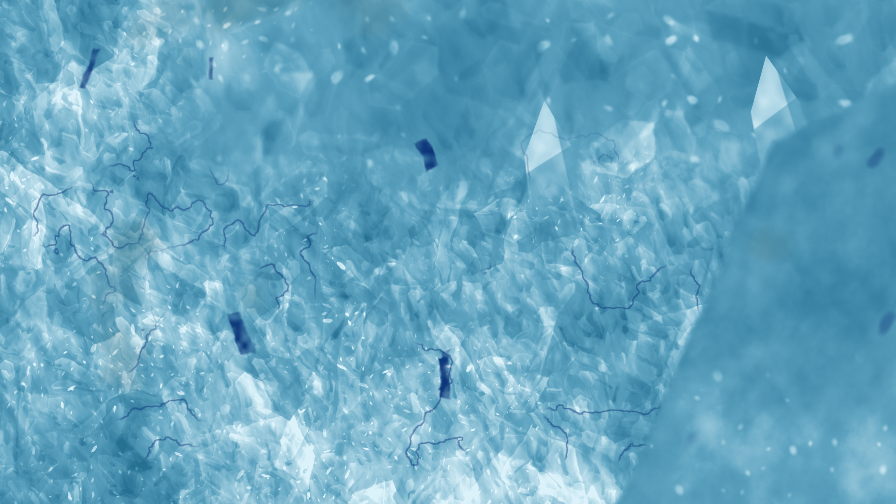
This texture is drawn by a Shadertoy shader. Its source:

```glsl
// Pale blue crystal cluster: translucent shards, glints, dark threads and a soft slab on the right.

vec3 hash3(vec2 p) {
    vec3 q = fract(p.xyx * vec3(.1031, .1030, .0973));
    q += dot(q, q.yxz + 33.33);
    return fract((q.xxy + q.yzz) * q.zyx);
}

float noise(vec2 p) {
    vec2 i = floor(p), f = fract(p);
    f = f * f * (3. - 2. * f);
    return mix(mix(hash3(i).x, hash3(i + vec2(1, 0)).x, f.x),
               mix(hash3(i + vec2(0, 1)).x, hash3(i + 1.).x, f.x), f.y);
}

float fbm(vec2 p) {
    float sum = 0., amp = .5;
    for (int i = 0; i < 5; i++) {
        sum += amp * noise(p);
        p = mat2(1.6, 1.2, -1.2, 1.6) * p + 7.3;
        amp *= .5;
    }
    return sum;
}

// Positive angles lean the local y axis to the left.
vec2 lean(vec2 p, float angle) {
    float c = cos(angle), s = sin(angle);
    return vec2(c * p.x + s * p.y, c * p.y - s * p.x);
}

// Pointed bar
float shardDistance(vec2 q, vec2 size) {
    return max(abs(q.x) - size.x, abs(q.y) + .8 * abs(q.x) - size.y);
}

// Overlapping two-sided shards, as a signed tone
float shards(vec2 uv, float scale, float blur) {
    vec2 p = uv * scale, cell = floor(p);
    float tone = 0., edge = blur * scale;
    for (int j = -1; j <= 1; j++)
    for (int i = -1; i <= 1; i++) {
        vec2 id = cell + vec2(i, j);
        vec3 a = hash3(id + scale * 9.), b = hash3(id + scale * 9. + 71.);
        vec2 q = lean(p - id - a.xy, (a.z - .5) * 2.4 + .25);
        vec2 size = vec2(.08 + .28 * b.x, .3 + .6 * b.y);
        float d = shardDistance(q, size);
        float side = smoothstep(-edge, edge, q.x - size.x * (a.x - .5));
        float rim = .4 * exp(-abs(d) * 35.) * step(.4, a.y);
        float shade = b.z - .5 + (side - .5) * (a.y - .3) + .3 * q.y / size.y + rim;
        tone = mix(tone, shade, .75 * smoothstep(edge, -edge, d));
    }
    return tone;
}

// One slim bright fleck in some of the cells
float glints(vec2 uv, float scale, float share, float stretch, float blur) {
    vec2 p = uv * scale, id = floor(p);
    vec3 a = hash3(id + scale), b = hash3(id + scale + 37.);
    vec2 q = lean(p - id - .3 - .4 * a.xy, (b.x - .5) * 2.6);
    float d = length(q * vec2(stretch, 1.)) - .06 - .22 * b.y * b.y;
    float edge = blur * scale;
    return step(a.z, share) * (.4 + .6 * b.z) * smoothstep(edge, -edge, d);
}

// Upright point with a bright left face, fading out downwards
float crystalTone(float tone, vec2 q, float px) {
    float d = max(abs(q.x) - .05, abs(q.x) * 2.1 + q.y);
    float right = smoothstep(-px, px, q.x - .012 + .12 * q.y);
    float cap = smoothstep(-px, px, q.y + .115 - .5 * q.x);
    float face = mix(mix(.64, .9, cap), mix(.45, .6, cap), right) + .2 * (noise(q * 45.) - .5);
    return mix(tone, face, .85 * smoothstep(px, -px, d) * smoothstep(-.26, -.13, q.y));
}

void mainImage(out vec4 fragColor, in vec2 fragCoord) {
    vec2 uv = fragCoord / iResolution.y;
    float px = 1. / iResolution.y;

    // Out-of-focus hollow at the upper middle
    float hollow = smoothstep(.5, .8, uv.y + .2 * (fbm(uv * 4.) - .5))
                 * smoothstep(.35, .55, uv.x + .1 * uv.y);
    float blur = max(px, mix(.0014, .009, hollow));
    float sharp = 1. - hollow;

    // Shards from large to fine, with ragged outlines
    vec2 ragged = uv + .03 * (vec2(fbm(uv * 13.), fbm(uv * 13. + 50.)) - .48);
    float tone = .49 - .1 * hollow + .75 * (fbm(uv * 2.6) - .48) + .4 * (fbm(uv * 6. + 80.) - .48);
    tone += .36 * shards(ragged, 3., blur) + .34 * shards(ragged + 3.1, 7., blur);
    tone += (.24 + .1 * sharp) * shards(ragged + 5.7, 15., blur);
    tone += .34 * sharp * shards(ragged + 8.3, 34., blur);
    tone += .5 * (.25 + .75 * sharp) * (fbm(lean(ragged, .4) * vec2(55., 26.)) - .48);

    // Clumped glints, and soft discs in the hollow
    float clump = smoothstep(.35, .65, fbm(uv * 5. + 11.));
    tone += sharp * clump * (.5 * glints(ragged, 24., .5, 2.8, blur) + .5 * glints(ragged + 2., 52., .5, 2., blur));
    tone += hollow * .4 * glints(ragged, 17., .35, 1.5, .007);
    float corner = smoothstep(.3, .0, length((uv - vec2(.42, 1.)) * vec2(1., 1.3)));
    tone += corner * (.2 + .5 * glints(ragged + 4., 30., .8, 1.6, .004));

    tone = crystalTone(tone, lean(uv - vec2(1.08, .8), .1), max(px, .0015));
    tone = crystalTone(tone, lean(uv - vec2(1.52, .89), .18), max(px, .0015));

    // Large smooth slab with a slanted edge
    float inside = .92 * (uv.x - 1.227) - .39 * uv.y;
    float slabTop = .72 + .48 * (uv.x - 1.53) - uv.y;
    float slab = smoothstep(-.008, .012, min(inside, slabTop) + .012 * (noise(uv * 18.) - .5));
    float slabTone = .42 + .85 * (fbm(lean(uv, -.4) * vec2(5., 3.) + 20.) - .48);
    slabTone += .3 * (fbm(uv * 20.) - .48) + .12 * shards(ragged + 9., 4., .012);
    slabTone -= .16 * exp(-abs(inside) * 30.);
    slabTone += .4 * glints(uv + 6., 22., .3, 1.3, .006) * smoothstep(.4, .1, uv.y);
    tone = mix(tone, slabTone, .93 * slab);

    // Tone to colour
    tone = clamp(tone, 0., 1.);
    vec3 color = mix(vec3(.15, .44, .58), vec3(.365, .64, .753), min(tone * 2., 1.));
    color = mix(color, vec3(.86, .95, .98), max(tone * 2. - 1., 0.));
    color = mix(color, vec3(.3, .48, .52), .3 * smoothstep(.62, .75, fbm(uv * 4. + 31.)));

    // Thin wandering threads
    vec3 ink = vec3(.04, .2, .47);
    float field = noise(uv * 9. + 1.6 * vec2(fbm(uv * 9.), fbm(uv * 9. + 40.)));
    float threadDistance = abs(field - .5) / max(fwidth(field), 1e-4) * px;
    float thread = smoothstep(.0006 + px, 0., threadDistance) * smoothstep(.6, .7, noise(uv * 7. + 60.));
    color = mix(color, ink, .5 * thread * sharp * (1. - slab));

    // Deep blue chips, and blurred stains on the slab
    for (int i = 0; i < 6; i++) {
        vec3 h = hash3(vec2(i, 5)), k = hash3(vec2(i, 19));
        vec2 q = lean(ragged - vec2(.05 + 1.15 * h.x, .1 + .8 * h.y), .9 * (h.z - .4));
        vec2 size = vec2(.004 + .01 * k.x * k.x, .02 + .025 * k.y);
        float chip = smoothstep(.003, -.003, max(abs(q.x) - size.x, abs(q.y) - size.y));
        color = mix(color, ink, chip * (1. - slab) * (.3 + .7 * noise(uv * 70.)));
        vec2 s = lean(uv - vec2(1.36 + .4 * k.x, .08 + .65 * k.y), -.5);
        float stain = smoothstep(.026, .004, length(s * vec2(1.5, .9)) + .02 * (noise(uv * 40.) - .5));
        color = mix(color, ink, stain * slab * .45 * h.z);
    }
    fragColor = vec4(color, 1.);
}
```
